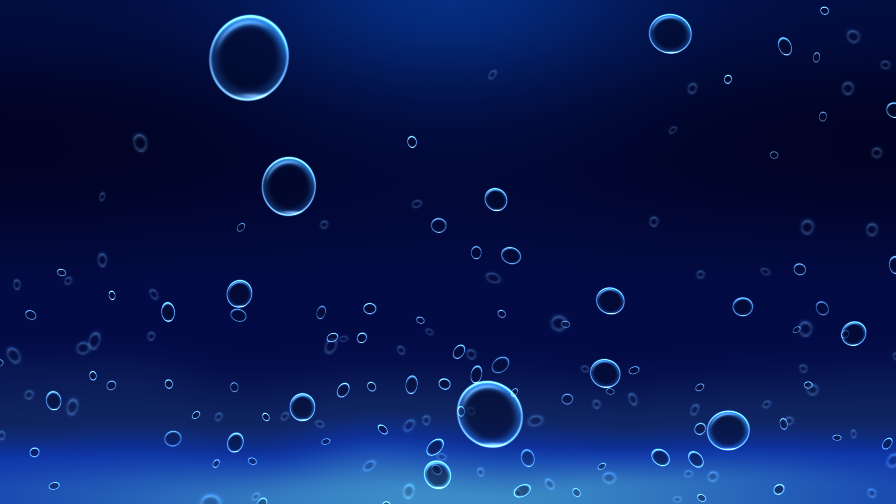
Give the GLSL for this background, as a WebGL 1 fragment shader.

```glsl
precision highp float;
// Air bubbles drifting in deep blue water above a bright, hazy floor of light.
// The water is a vertical colour ramp with soft glows; lead bubbles are shaded
// ellipses, and hashed grid layers scatter the small and out-of-focus ones.

uniform vec2 u_resolution;

const vec3 FLOOR_CYAN = vec3(0.24, 0.55, 0.78);
const vec3 FLOOR_BLUE = vec3(0.05, 0.20, 0.66);
const vec3 HAZE_BLUE = vec3(0.06, 0.15, 0.39);
const vec3 MID_BLUE = vec3(0.010, 0.045, 0.27);
const vec3 NIGHT_BLUE = vec3(0.003, 0.012, 0.14);
const vec3 TOP_BLUE = vec3(0.008, 0.05, 0.25);
const vec3 TOP_GLOW = vec3(0.01, 0.13, 0.26);
const vec3 BUBBLE_CORE = vec3(0.01, 0.035, 0.16);
const vec3 BUBBLE_TEAL = vec3(0.16, 0.48, 0.66);
const vec3 RIM_LIGHT = vec3(0.63, 0.83, 0.93);

const float CENTER_X = 0.89;
const float CELL = 0.13;
const int SCATTER_LAYERS = 5;
const int BLURRED_LAYERS = 2;

float hash(vec2 p) {
  vec3 h = fract(vec3(p.xyx) * 0.1031);
  h += dot(h, h.yzx + 33.33);
  return fract((h.x + h.y) * h.z);
}

float noise(vec2 p) {
  vec2 i = floor(p), f = fract(p);
  f = f * f * (3.0 - 2.0 * f);
  float low = mix(hash(i), hash(i + vec2(1.0, 0.0)), f.x);
  float high = mix(hash(i + vec2(0.0, 1.0)), hash(i + 1.0), f.x);
  return mix(low, high, f.y);
}

float bell(float x, float width) {
  x /= width;
  return exp(-x * x);
}

vec3 water(vec2 p) {
  float across = p.x - CENTER_X;
  // Uneven light on the floor bends the lower part of the ramp
  float y = p.y + 0.05 * (noise(p * vec2(4.0, 7.0) + 3.0) - 0.5);
  vec3 ground = mix(FLOOR_BLUE, FLOOR_CYAN, bell(across, 0.78));
  vec3 col = mix(ground, FLOOR_BLUE, smoothstep(0.02, 0.13, y));
  col = mix(col, HAZE_BLUE, smoothstep(0.09, 0.18, y));
  col = mix(col, MID_BLUE, smoothstep(0.15, 0.32, y));
  vec3 night = mix(NIGHT_BLUE, MID_BLUE, 0.45 * bell(across, 0.5));
  col = mix(col, night, smoothstep(0.38, 0.70, p.y));
  col = mix(col, TOP_BLUE, smoothstep(0.74, 1.0, p.y));
  // Surface light falling from the top centre
  return col + TOP_GLOW * bell(across, 0.38) * bell(p.y - 1.03, 0.22);
}

// shape = (radius, squeeze of one axis, tilt in radians, blur)
vec3 bubble(vec3 col, vec2 p, vec2 center, vec4 shape, float opacity) {
  vec2 n = (p - center) / shape.x;
  float c = cos(shape.z), s = sin(shape.z);
  float e = length(vec2(c * n.x + s * n.y, (c * n.y - s * n.x) / shape.y));
  float pixel = 1.0 / (u_resolution.y * shape.x);
  float soft = pixel + shape.w;
  float inside = 1.0 - smoothstep(1.0 - soft, 1.0 + soft, e);

  float width = max(0.035, 0.65 * pixel) + 0.5 * shape.w;
  float rim = bell(e - 1.0 + width, width) * (0.4 + 0.45 * abs(n.y));
  float edge = smoothstep(0.62, 1.0, e);
  float cap = edge * smoothstep(-0.1, 0.9, n.y + 0.25 * n.x);
  float streak = bell(e - 0.82, 0.06) * smoothstep(0.35, 0.95, n.y - 0.4 * n.x);
  float glint = bell(n.x - 0.1, 0.35) * bell(n.y + 0.88, 0.06);

  vec3 body = mix(col, BUBBLE_CORE, 0.55 * (1.0 - edge));
  body += BUBBLE_TEAL * (0.35 * edge + 0.65 * cap);
  body += RIM_LIGHT * (rim + 0.45 * streak + 0.6 * glint);
  return mix(col, body, inside * opacity);
}

// At most one bubble per cell, kept clear of the cell border
vec3 scatter(vec3 col, vec2 p, float layer, float blur) {
  vec2 shifted = p + vec2(0.047, 0.031) * layer;
  vec2 id = floor(shifted / CELL);
  vec2 seed = id + 19.0 * layer + 7.0;
  vec2 jitter = vec2(hash(seed + 11.3), hash(seed + 23.7));
  vec2 center = (id + 0.24 + 0.52 * jitter) * CELL - vec2(0.047, 0.031) * layer;
  float density = mix(0.48, 0.04, smoothstep(0.30, 0.68, center.y));
  density += 0.12 * smoothstep(1.2, 1.5, center.x) * smoothstep(0.4, 0.6, center.y);
  float size = hash(seed + 37.1);
  float radius = mix(0.009, 0.022, size * size);
  float squeeze = mix(0.62, 0.95, hash(seed + 41.9));
  float tilt = 3.14 * hash(seed + 53.3);
  float present = step(hash(seed), density);
  float opacity = present * (blur > 0.0 ? 0.32 : mix(0.55, 1.0, hash(seed + 67.0)));
  return bubble(col, p, center, vec4(radius, squeeze, tilt, blur), opacity);
}

vec3 lead(vec3 col, vec2 p, float x, float y, float radius) {
  return bubble(col, p, vec2(x, y), vec4(radius, 0.92, 0.35 + 2.0 * x, 0.0), 1.0);
}

void main() {
  vec2 p = gl_FragCoord.xy / u_resolution.y;
  vec3 col = water(p);

  // Distant blurred layers first, then the sharp ones
  for (int i = 0; i < SCATTER_LAYERS; i++) {
    col = scatter(col, p, float(i), i < BLURRED_LAYERS ? 0.3 : 0.0);
  }

  // Large bubbles that anchor the composition
  col = lead(col, p, 0.494, 0.885, 0.086);
  col = lead(col, p, 0.573, 0.630, 0.059);
  col = lead(col, p, 0.972, 0.178, 0.069);
  col = lead(col, p, 1.330, 0.933, 0.043);
  col = lead(col, p, 1.445, 0.146, 0.043);
  col = lead(col, p, 1.201, 0.259, 0.031);
  col = lead(col, p, 1.211, 0.403, 0.029);
  col = lead(col, p, 0.600, 0.192, 0.028);
  col = lead(col, p, 0.868, 0.058, 0.029);
  col = lead(col, p, 0.475, 0.417, 0.028);
  col = lead(col, p, 1.694, 0.338, 0.026);
  col = lead(col, p, 0.984, 0.604, 0.024);

  gl_FragColor = vec4(col, 1.0);
}
```
